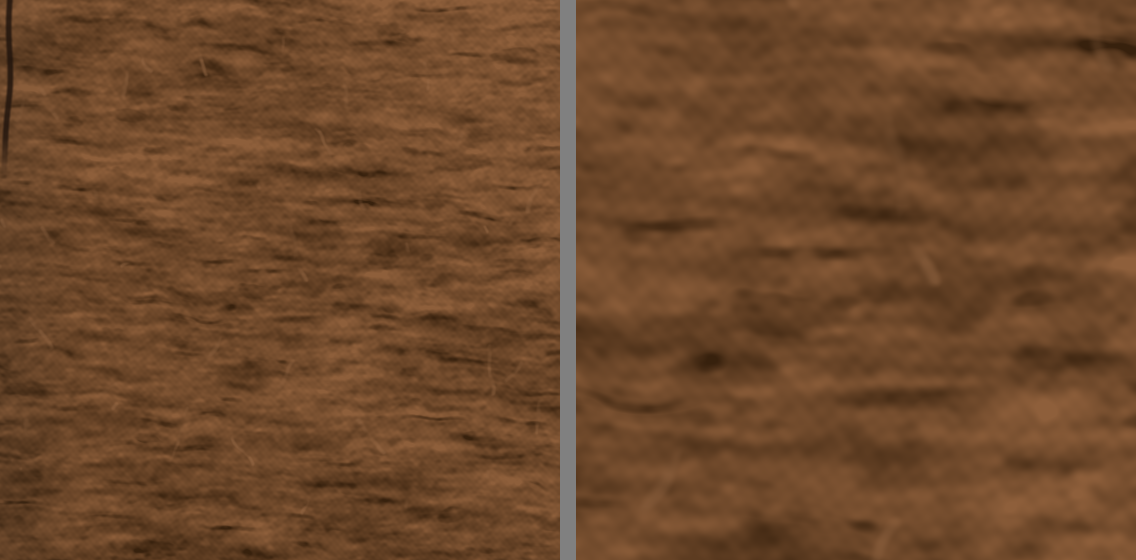
Left, the full canvas; right, a detail of the centre.
Reproduce this texture procedurally as a WebGL 1 fragment shader.

```glsl
precision highp float;
uniform vec2 u_resolution;

const vec3 DARK_WOOD = vec3(0.285, 0.178, 0.088);
const vec3 LIGHT_WOOD = vec3(0.512, 0.340, 0.207);
const vec3 SCRATCH_COLOR = vec3(0.60, 0.42, 0.28);
const vec3 SEAM_COLOR = vec3(0.13, 0.08, 0.05);
const vec3 DUST_COLOR = vec3(0.42, 0.30, 0.20);
const float BASE_TONE = 0.71;
const float GRAIN_SLOPE = 0.045;
const float BROAD_SHADE = 0.085;
const float STREAKS = 0.125;
const float FINE_STREAKS = 0.105;
const float SPECKLE = 0.085;
const float RIBS = 0.045;
const vec2 PORE_CELL = vec2(0.135, 0.042);
const float PORE_DEPTH = 0.66;
const float PORE_SHARE = 0.78;
const float STAIN_DEPTH = 0.32;
const float SCRATCH_CELL = 0.12;
const float SCRATCH_SHARE = 0.6;
const float SCRATCH_STRENGTH = 0.5;
const float SEAM_X = 0.017;
const float SEAM_BOTTOM = 0.67;

vec2 hash2(vec2 p) {
  vec3 q = fract(p.xyx * vec3(0.1031, 0.1030, 0.0973));
  q += dot(q, q.yzx + 33.33);
  return fract((q.xx + q.yz) * q.zy);
}

// Cellular noise: signed soft spots around scattered points, unit deviation
float cellNoise(vec2 p) {
  vec2 cell = floor(p);
  float sum = 0.0;
  for (int j = -1; j <= 1; j++) {
    for (int i = -1; i <= 1; i++) {
      vec2 id = cell + vec2(float(i), float(j));
      vec2 d = p - id - hash2(id);
      float w = max(0.0, 1.0 - dot(d, d));
      sum += (hash2(id + 71.0).x * 2.0 - 1.0) * w * w * w;
    }
  }
  return sum * 2.58;
}

float segmentDistance(vec2 p, vec2 halfSpan) {
  float t = clamp(dot(p, halfSpan) / dot(halfSpan, halfSpan), -1.0, 1.0);
  return length(p - halfSpan * t);
}

// Short dark dashes lying along the grain
float pores(vec2 p) {
  vec2 cell = floor(p / PORE_CELL);
  float dark = 0.0;
  for (int j = -1; j <= 1; j++) {
    for (int i = -1; i <= 1; i++) {
      vec2 id = cell + vec2(float(i), float(j));
      vec2 shape = hash2(id + 19.0);
      vec2 kind = hash2(id + 43.0);
      vec2 d = p - (id + hash2(id + 7.0)) * PORE_CELL;
      float halfLength = mix(0.022, 0.078, shape.x);
      float halfWidth = mix(0.0055, 0.0105, shape.y);
      float along = 1.0 - smoothstep(0.35, 1.0, abs(d.x) / halfLength);
      float across = 1.0 - smoothstep(0.1, 1.0, abs(d.y) / halfWidth);
      float present = step(kind.x, PORE_SHARE) * mix(0.3, 1.0, kind.y);
      dark = max(dark, along * across * present);
    }
  }
  return dark;
}

// Thin pale scratches in mostly steep directions
float scratches(vec2 p) {
  vec2 cell = floor(p / SCRATCH_CELL);
  float light = 0.0;
  for (int j = -1; j <= 1; j++) {
    for (int i = -1; i <= 1; i++) {
      vec2 id = cell + vec2(float(i), float(j));
      vec2 shape = hash2(id + 113.0);
      vec2 kind = hash2(id + 151.0);
      vec2 d = p - (id + hash2(id + 97.0)) * SCRATCH_CELL;
      float angle = mix(0.5, 2.5, shape.x);
      float halfLength = mix(0.005, 0.05, shape.y * shape.y);
      float dist = segmentDistance(d, halfLength * vec2(cos(angle), sin(angle)));
      float present = step(kind.x, SCRATCH_SHARE) * mix(0.3, 1.0, kind.y);
      light = max(light, present * (1.0 - smoothstep(0.0005, 0.0058, dist)));
    }
  }
  return light;
}

void main() {
  vec2 uv = gl_FragCoord.xy / u_resolution;

  // Bend the grain gently
  vec2 p = uv + vec2(3.0, 5.0);
  p.y += GRAIN_SLOPE * uv.x + 0.004 * sin(uv.x * 11.0 + uv.y * 7.0);
  p.y += 0.0022 * cellNoise(p * vec2(19.0, 24.0));

  // Broad shading and fibre streaks
  float tone = BASE_TONE + 0.30 * (uv.x - 0.5) * (0.4 + uv.y) + 0.12 * (uv.y - 0.5);
  tone += BROAD_SHADE * cellNoise(p * vec2(3.0, 5.0));
  tone += STREAKS * cellNoise(p * vec2(9.0, 46.0));
  tone += FINE_STREAKS * cellNoise(p * vec2(19.0, 100.0) + 31.0);
  tone += SPECKLE * cellNoise(p * vec2(80.0, 130.0) + 57.0);

  // Faint ribbing across the fibres
  float ribs = sin(uv.x * 520.0 + 2.5 * sin(uv.y * 41.0)) * sin(uv.y * 460.0 + uv.x * 70.0);
  tone += RIBS * ribs;

  // Dark pores and smudged stains
  float breakup = cellNoise(p * vec2(55.0, 110.0) + 13.0);
  tone -= PORE_DEPTH * pores(p) * clamp(0.85 + 0.3 * breakup, 0.2, 1.25);
  float stain = cellNoise(p * vec2(14.0, 36.0) + 83.0);
  tone -= STAIN_DEPTH * smoothstep(1.2, 2.6, stain + 0.4 * breakup);
  vec3 color = mix(DARK_WOOD, LIGHT_WOOD, clamp(tone, -0.3, 1.2));

  // Worn, slightly crooked scratches
  float wear = clamp(0.5 + 0.5 * cellNoise(uv * 60.0), 0.05, 1.0);
  vec2 crooked = uv + 2.0 + 0.002 * vec2(cellNoise(uv * 35.0), cellNoise(uv * 35.0 + 9.0));
  color = mix(color, SCRATCH_COLOR, SCRATCH_STRENGTH * wear * scratches(crooked));

  // Dusty left border with an open seam at its top
  float dust = 1.0 - smoothstep(0.0, 0.16, uv.x);
  color = mix(color, DUST_COLOR * (0.72 + 0.25 * tone), 0.2 * dust);
  float seamX = SEAM_X - 0.012 * (1.0 - smoothstep(SEAM_BOTTOM, 0.85, uv.y)) + 0.0015 * sin(uv.y * 38.0);
  float seam = 1.0 - smoothstep(0.002, 0.008, abs(uv.x - seamX));
  seam *= smoothstep(SEAM_BOTTOM, SEAM_BOTTOM + 0.1, uv.y);
  color = mix(color, SEAM_COLOR, 0.85 * seam);

  gl_FragColor = vec4(color, 1.0);
}
```
